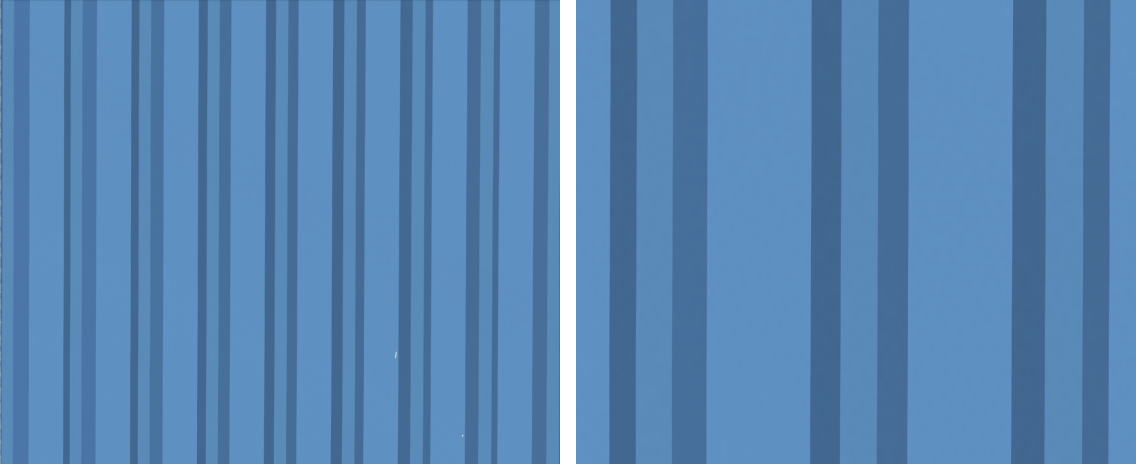
Left: the whole. Right: its middle third, enlarged.
Write a Shadertoy shader that draws this pattern.

```glsl
const float PERIOD = 0.12;
const float FIRST_RIB = 0.1152;
const float RIB_WIDTH = 0.483;   // in periods

const vec3 PAN_BLUE = vec3(0.37, 0.565, 0.757);
const vec3 CREST_BLUE = vec3(0.352, 0.542, 0.722);
const vec3 DEEP_SHADE = vec3(0.257, 0.407, 0.567);
const vec3 SOFT_SHADE = vec3(0.295, 0.462, 0.650);
const vec3 CHIP_WHITE = vec3(0.86, 0.91, 0.95);

vec2 hash2(vec2 p) {
    vec2 q = vec2(dot(p, vec2(127.1, 311.7)), dot(p, vec2(269.5, 183.3)));
    return fract(sin(q) * 43758.5);
}

// Distance to the nearest jittered cell point
float cellular(vec2 p) {
    vec2 cell = floor(p);
    float nearest = 2.0;
    for (int y = -1; y <= 1; y++) {
        for (int x = -1; x <= 1; x++) {
            vec2 neighbour = cell + vec2(x, y);
            nearest = min(nearest, length(neighbour + hash2(neighbour) - p));
        }
    }
    return nearest;
}

float layeredSines(float t) {
    return sin(t) * 0.5 + sin(t * 2.3 + 1.7) * 0.3 + sin(t * 5.1 + 0.6) * 0.2;
}

// Coverage of the interval from a to b with edges softened by blur
float band(float x, float a, float b, float blur) {
    return smoothstep(a - blur, a + blur, x) * (1.0 - smoothstep(b - blur, b + blur, x));
}

// Short slanted scratch in the paint
float chip(vec2 p, vec2 centre, vec2 halfSize, float blur) {
    vec2 d = p - centre;
    d.x -= d.y * 0.15;
    d = abs(d) - halfSize;
    return 1.0 - smoothstep(-blur, blur, max(d.x, d.y));
}

// Raised ribs whose side walls widen or narrow with the view angle
vec3 ribbedSheet(float x, float pixel) {
    float s = (x - FIRST_RIB) / PERIOD + 0.25;
    float rib = floor(s);
    float local = fract(s) - 0.25;
    float blur = 0.8 * pixel / PERIOD;

    float leftWall = 0.098 + 0.0168 * rib;
    float rightWall = 0.213 - 0.0206 * rib;
    vec3 leftShade = mix(DEEP_SHADE, vec3(0.278, 0.437, 0.602), smoothstep(0.6, 1.0, x));
    vec3 rightShade = mix(SOFT_SHADE, vec3(0.268, 0.422, 0.585), smoothstep(0.0, 0.65, x));

    vec3 col = mix(PAN_BLUE, CREST_BLUE, band(local, 0.0, RIB_WIDTH, blur));
    col = mix(col, leftShade, band(local, 0.0, leftWall, blur));
    return mix(col, rightShade, band(local, RIB_WIDTH - rightWall, RIB_WIDTH, blur));
}

void mainImage(out vec4 fragColor, in vec2 fragCoord) {
    vec2 uv = fragCoord / iResolution.xy;
    vec2 p = fragCoord / iResolution.x;
    float pixel = 1.0 / iResolution.x;

    // Ribs lean slightly, more so toward the right
    float leaned = uv.x + (1.0 - uv.y) * (0.002 + 0.004 * uv.x);
    leaned += 0.0003 * layeredSines(uv.y * 9.0 + uv.x * 4.0);
    vec3 col = ribbedSheet(leaned, pixel);

    // Faint uneven paint and fine grain
    float paint = layeredSines(uv.y * 5.0 + uv.x * 3.0) * 0.005;
    float grain = (cellular(p * vec2(150.0, 110.0)) - 0.45) * 0.012;
    col *= 1.0 + paint + grain;

    // Dim strip along the top
    col *= 1.0 - 0.08 * smoothstep(0.996, 0.999, uv.y);

    // Ragged sheet ends
    float ragged = 0.0014 + 0.0009 * layeredSines(uv.y * 170.0);
    float leftEnd = 1.0 - smoothstep(ragged - pixel, ragged + pixel, uv.x);
    col = mix(col, vec3(0.66, 0.73, 0.79), leftEnd * 0.7);
    float rightEnd = smoothstep(0.997, 0.999, uv.x) * smoothstep(0.65, 0.5, uv.y);
    col = mix(col, DEEP_SHADE, rightEnd * 0.7);

    // Paint chips
    float height = iResolution.y / iResolution.x;
    float chips = chip(p, vec2(0.707, 0.235 * height), vec2(0.0009, 0.0055), pixel * 0.7);
    chips = max(chips, chip(p, vec2(0.826, 0.061 * height), vec2(0.0011, 0.0015), pixel * 0.7));
    col = mix(col, CHIP_WHITE, chips * 0.9);

    fragColor = vec4(col, 1.0);
}
```
